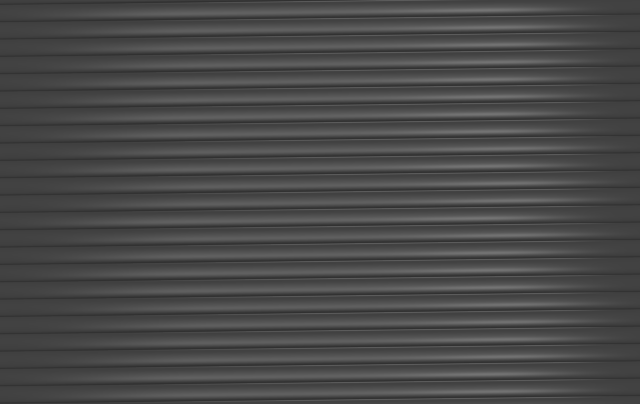
This texture is drawn by a WebGL 2 fragment shader. Its source:

```glsl
#version 300 es
precision highp float;
// Dark grey ribbed shutter: slightly tilted horizontal slats, each a rounded ridge
// with a soft highlight and a thin seam. The slats repeat with fract; sheen envelopes
// across the width fade the light at both ends, varied a little from slat to slat.
uniform vec2 u_resolution;
out vec4 outColor;

const float SLATS = 23.3; // slats per canvas height

float hash(float n) {
    return fract(sin(n * 12.9898) * 43758.5453);
}

// Soft line that keeps its total light when it is thinner than a pixel
float softLine(float d, float width, float pixel) {
    float blurred = sqrt(width * width + 0.2 * pixel * pixel);
    return width / blurred * exp(-d * d / (blurred * blurred));
}

float bell(float x, float center, float width) {
    float d = (x - center) / width;
    return exp(-d * d);
}

void main() {
    vec2 uv = gl_FragCoord.xy / u_resolution;
    float aspect = u_resolution.x / u_resolution.y;
    float pixel = SLATS / u_resolution.y;

    // Slat coordinate, growing downward; seams lie on whole numbers
    float drop = 1.0 - uv.y - 0.475 + 0.012 * (uv.x - 0.5) * aspect;
    float slat = drop * SLATS + 11.0;
    float t = fract(slat);
    float seam = slat - round(slat);
    float variation = hash(floor(slat) + 40.0) - 0.5;

    // Sheen along the slat: long fade on the left, a brighter spot on the right
    float x = uv.x + 0.05 * variation;
    float sheen = smoothstep(0.0, 0.32, x) * (1.0 - smoothstep(0.78, 0.99, x));
    float spot = bell(x, 0.77, 0.13);

    // Ridge: slow rise from the upper seam, quick fall into the shadow
    float ridge = smoothstep(0.08, 0.64, t) * (1.0 - smoothstep(0.64, 0.93, t));
    float core = bell(t, 0.64, 0.12);
    float shadow = bell(t, 0.91, 0.08);

    float grey = 0.248 + 0.012 * bell(t, 0.4, 0.3);
    grey += sheen * (0.095 + 0.012 * variation) * ridge;
    grey += (0.025 * sheen + 0.075 * spot) * core;
    grey -= (0.012 + 0.018 * sheen) * shadow;

    // Seam: dark groove above a thin lit lip
    float lip = smoothstep(0.12, 0.55, uv.x) * (1.0 - smoothstep(0.86, 0.98, uv.x));
    grey -= 0.05 * softLine(seam + 0.04, 0.035, pixel);
    grey += 0.16 * lip * softLine(seam - 0.01, 0.028, pixel);

    outColor = vec4(vec3(grey), 1.0);
}
```
